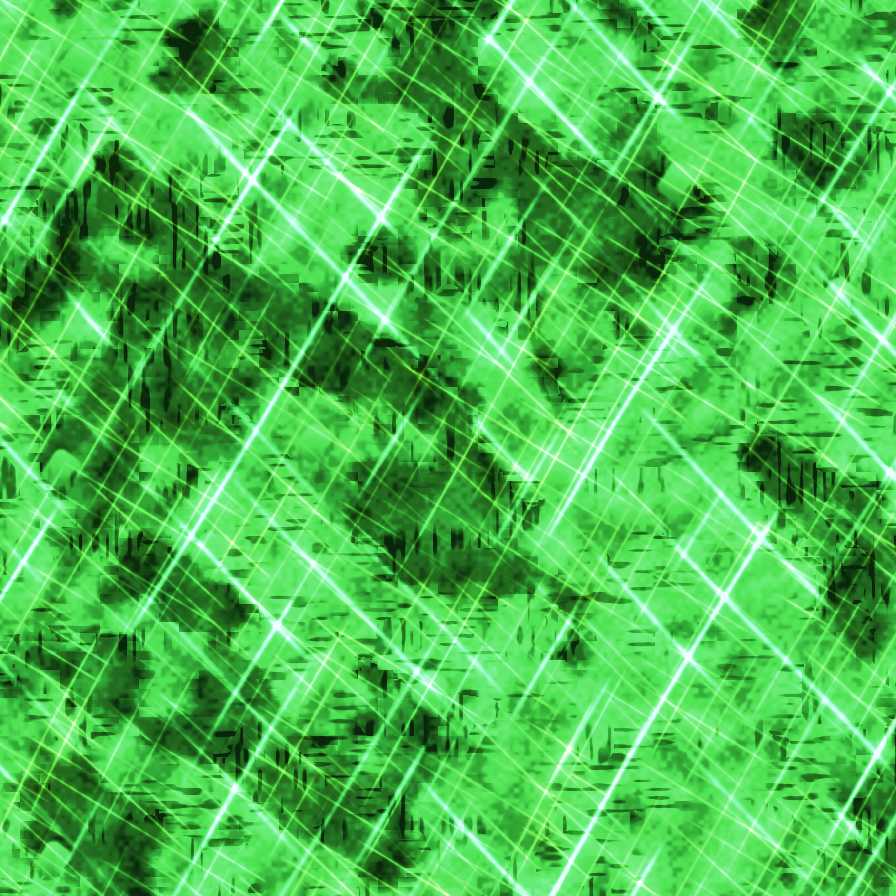
Give the GLSL for this background, as a Shadertoy shader.

```glsl
// Glowing green lattice: slanted light streaks cross over a ragged, shaded ground.
// Layered value noise makes the ground, jittered line families make the streaks,
// and the summed brightness is mapped through a green colour ramp.

float hash(vec2 p) {
    vec3 q = fract(p.xyx * vec3(0.1031, 0.1030, 0.0973));
    q += dot(q, q.yzx + 33.33);
    return fract((q.x + q.y) * q.z);
}

float noise(vec2 p) {
    vec2 i = floor(p), f = fract(p);
    f = f * f * (3.0 - 2.0 * f);
    return mix(mix(hash(i), hash(i + vec2(1, 0)), f.x),
               mix(hash(i + vec2(0, 1)), hash(i + vec2(1, 1)), f.x), f.y);
}

float fbm(vec2 p) {
    return 0.55 * noise(p) + 0.28 * noise(p * 2.1 + 7.3) + 0.17 * noise(p * 4.3 + 19.1);
}

vec2 turn(vec2 p, float angle) {
    float c = cos(angle), s = sin(angle);
    return vec2(c * p.x + s * p.y, c * p.y - s * p.x);
}

// Parallel lines with jittered spacing, broken along their length, each with a halo.
float streaks(vec2 p, float angle, float gap, float width, float len, float seed) {
    vec2 q = turn(p, angle);
    float row = floor(q.y / gap), sum = 0.0;
    float w = max(width, 0.7 / iResolution.y);
    for (int i = -1; i <= 1; i++) {
        float id = row + float(i);
        float r = hash(vec2(id + 40.0, seed));
        float d = abs(q.y - (id + 0.5 + 0.6 * (r - 0.5)) * gap);
        float lit = smoothstep(0.3, 0.75, noise(vec2(q.x / len + r * 57.0, id + seed)));
        lit *= 0.4 + 0.6 * hash(vec2(seed, id + 90.0));
        sum += lit * (exp(-d * d / (w * w)) + 0.28 * exp(-d / (4.0 * w)));
    }
    return sum;
}

// Smooth rounded lozenges: x is coverage, y is shading across the lozenge.
vec2 lozenges(vec2 p) {
    vec2 g = p * 7.0, id = floor(g);
    vec2 shift = vec2(hash(id + 3.0), hash(id + 8.0)) - 0.5;
    vec2 q = turn((fract(g) - 0.5 - 0.45 * shift) / 7.0, 0.95);
    vec2 e = abs(q) - vec2(0.011, 0.006);
    float d = length(max(e, 0.0)) + min(max(e.x, e.y), 0.0) - 0.009;
    float present = step(0.62, hash(id + 21.0));
    return vec2(present * smoothstep(0.003, -0.003, d), 0.5 + q.x * 6.0 + q.y * 4.0);
}

vec3 ramp(float t) {
    vec3 c = mix(vec3(0.03, 0.15, 0.04), vec3(0.13, 0.42, 0.12), smoothstep(0.03, 0.23, t));
    c = mix(c, vec3(0.19, 0.66, 0.21), smoothstep(0.23, 0.37, t));
    c = mix(c, vec3(0.31, 0.89, 0.33), smoothstep(0.37, 0.49, t));
    c = mix(c, vec3(0.40, 0.92, 0.45), smoothstep(0.49, 0.60, t));
    c = mix(c, vec3(0.49, 0.95, 0.59), smoothstep(0.60, 0.73, t));
    c = mix(c, vec3(0.67, 0.98, 0.80), smoothstep(0.73, 0.89, t));
    return mix(c, vec3(0.90, 1.0, 0.96), smoothstep(0.89, 1.15, t));
}

void mainImage(out vec4 fragColor, in vec2 fragCoord) {
    vec2 p = fragCoord / iResolution.y;

    // Dark patches with stepped edges, denser toward the left
    vec2 block = floor(p * vec2(45.0, 95.0));
    vec2 ragged = p + 0.014 * (vec2(hash(block), hash(block + 31.0)) - 0.5);
    float field = fbm(turn(ragged, -0.6) * vec2(6.5, 10.0) + 4.0);
    float patches = smoothstep(0.52, 0.65, field + 0.12 * (0.5 - p.x));
    float fangs = noise(ragged * vec2(27.0, 12.0) + 13.0);

    // Mottled cells between the streaks
    float cells = noise(turn(p, 1.0) * vec2(24.0, 38.0) + 50.0);
    float tone = 0.45 + 0.28 * (cells - 0.5) - patches * (0.17 + 0.20 * fangs);

    // Fine dashes: level in the light, upright in the dark
    float level = noise(p * vec2(42.0, 210.0));
    float upright = noise(p * vec2(200.0, 38.0) + 70.0);
    float dash = mix(level, upright, step(0.5, noise(p * 24.0) + 0.35 * patches - 0.12));
    float dashed = smoothstep(0.35, 0.65, noise(p * vec2(19.0, 28.0) + 90.0));
    tone -= 0.24 * dashed * smoothstep(0.58, 0.8, dash);
    tone += 0.14 * (noise(p * 170.0) - 0.5);

    vec2 lozenge = lozenges(p);
    tone = mix(tone, lozenge.y, lozenge.x * 0.85);

    // Broad bright streaks over a mesh of thin ones
    vec2 bent = p + 0.012 * vec2(noise(p * 4.0), noise(p * 4.0 + 30.0));
    float rising = streaks(bent, 1.03, 0.072, 0.0026, 0.13, 2.0);
    float falling = streaks(bent, -0.83, 0.078, 0.0030, 0.10, 5.0);
    float mesh = streaks(bent, 1.06, 0.023, 0.0015, 0.09, 11.0)
               + streaks(bent, -0.76, 0.024, 0.0015, 0.07, 17.0)
               + streaks(p, -0.55, 0.027, 0.0014, 0.06, 23.0);
    falling *= 1.0 - 0.6 * patches;
    tone += 0.62 * rising + 0.48 * falling + 0.27 * mesh + 0.5 * rising * falling;

    // Cool tint on the broad streaks, warm tint on the mesh
    vec3 color = ramp(tone);
    color += 0.07 * (rising + falling) * vec3(0.0, 0.3, 1.0);
    color += 0.09 * mesh * noise(p * 15.0 + 5.0) * vec3(1.0, 0.2, -0.8);
    fragColor = vec4(clamp(color, 0.0, 1.0), 1.0);
}
```
